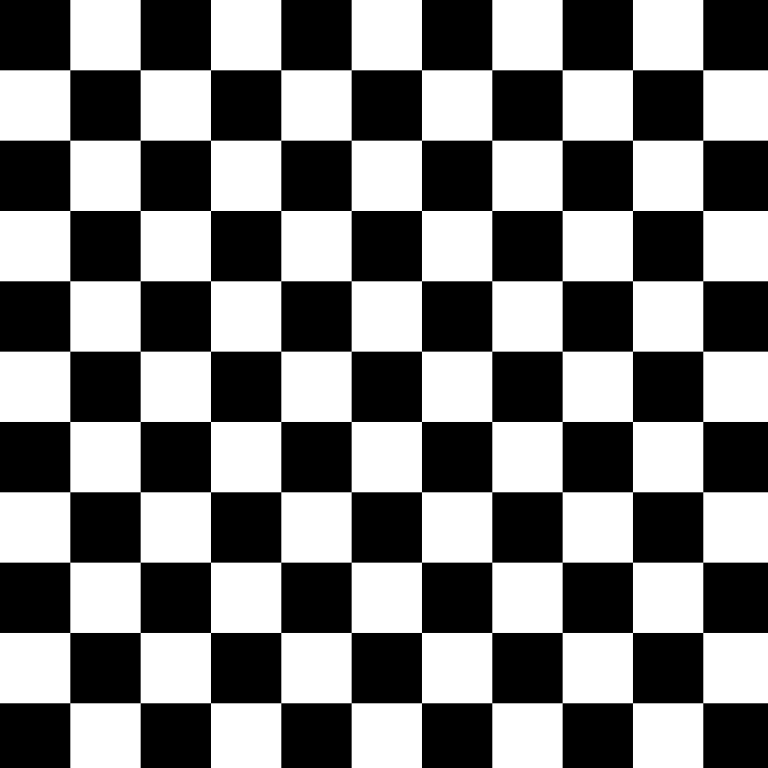
Write a Shadertoy shader that draws this pattern.

```glsl
// Black and white checkerboard, anchored at the top left corner with a black
// square and cut off at the right and bottom. Two signed square waves, each
// averaged over the pixel width, are multiplied to give smooth edges.

const float SQUARES_PER_SIDE = 10.92;
const vec3 DARK = vec3(0.0);
const vec3 LIGHT = vec3(1.0);

// Square wave: +1 in even cells, -1 in odd ones, box filtered over the width
float squareWave(float x, float width) {
    float cellSign = 1.0 - 2.0 * mod(floor(x), 2.0);
    float edgeDistance = 0.5 - abs(fract(x) - 0.5);
    return cellSign * min(2.0 * edgeDistance / width, 1.0);
}

// Share of light in a pixel of the board, from 0 to 1
float checker(vec2 p, float width) {
    return 0.5 - 0.5 * squareWave(p.x, width) * squareWave(p.y, width);
}

void mainImage(out vec4 fragColor, in vec2 fragCoord) {
    // Board coordinates in squares, counted from the top left
    float pixelWidth = SQUARES_PER_SIDE / iResolution.y;
    vec2 board = vec2(fragCoord.x, iResolution.y - fragCoord.y) * pixelWidth;

    fragColor = vec4(mix(DARK, LIGHT, checker(board, pixelWidth)), 1.0);
}
```
